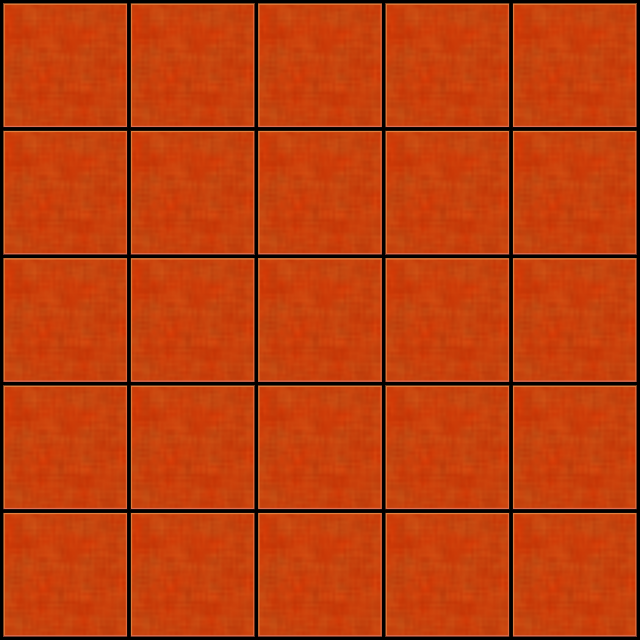
Reproduce this pattern procedurally as a three.js fragment shader.

```glsl
varying vec2 vUv;

const float PITCH = 0.199;
const float GROUT_HALF = 0.0029;
const float RIM_WIDTH = 0.0021;
const float SOFT = 0.0009;

const vec3 GROUT = vec3(0.0);
const vec3 CLAY_RED = vec3(0.805, 0.222, 0.025);
const vec3 CLAY_OCHRE = vec3(0.768, 0.297, 0.075);
const vec3 RIM_AMBER = vec3(0.89, 0.50, 0.24);
const vec3 RIM_ORANGE = vec3(0.90, 0.43, 0.25);
const vec3 RIM_PINK = vec3(0.87, 0.43, 0.32);

float hash(vec2 p) {
  vec3 q = fract(vec3(p.xyx) * 0.1031);
  q += dot(q, q.yzx + 33.33);
  return fract((q.x + q.y) * q.z);
}

float noise(vec2 p) {
  vec2 cell = floor(p);
  vec2 f = fract(p);
  f = f * f * (3.0 - 2.0 * f);
  float low = mix(hash(cell), hash(cell + vec2(1.0, 0.0)), f.x);
  float high = mix(hash(cell + vec2(0.0, 1.0)), hash(cell + vec2(1.0)), f.x);
  return mix(low, high, f.y);
}

float fbm(vec2 p) {
  float sum = 0.0;
  float weight = 0.5;
  for (int i = 0; i < 4; i++) {
    sum += weight * noise(p);
    p = p * 2.03 + vec2(17.3, 9.1);
    weight *= 0.5;
  }
  return sum / 0.9375;
}

// Crossed streaks, centred on zero
float weave(vec2 p) {
  float across = noise(p * vec2(9.0, 46.0) + 5.0);
  float upright = noise(p * vec2(46.0, 9.0) + 31.0);
  return across + upright - 1.0;
}

vec3 clay(vec2 p) {
  float blotch = fbm(p * vec2(8.0, 6.5) + vec2(3.7, 11.2));
  float threads = weave(p);
  float ochre = 0.46 + 1.5 * (blotch - 0.5) + 0.30 * threads;
  vec3 color = mix(CLAY_RED, CLAY_OCHRE, clamp(ochre, 0.0, 1.0));
  float shade = 0.045 * threads + 0.07 * (noise(p * 15.0 + 60.0) - 0.5);
  return color * (1.0 + shade);
}

// Coverage of the thin rim at a distance from the grout centre
float rim(float dist) {
  float outer = GROUT_HALF + RIM_WIDTH;
  return 1.0 - smoothstep(outer - SOFT, outer + SOFT, dist);
}

vec3 addRims(vec3 color, vec2 low, vec2 high) {
  color = mix(color, RIM_AMBER, 0.9 * rim(low.x));
  color = mix(color, RIM_ORANGE, 0.9 * rim(high.x));
  color = mix(color, RIM_AMBER, rim(high.y));
  return mix(color, RIM_PINK, rim(low.y));
}

void main() {
  // Five by five tiles centred on the canvas
  vec2 tile = fract((vUv - 0.5) / PITCH + 0.5);
  vec2 low = tile * PITCH;
  vec2 high = PITCH - low;

  vec3 color = addRims(clay(tile), low, high);

  // Grout lines
  vec2 nearest = min(low, high);
  float edge = min(nearest.x, nearest.y);
  float body = smoothstep(GROUT_HALF - SOFT, GROUT_HALF + SOFT, edge);
  gl_FragColor = vec4(mix(GROUT, color, body), 1.0);
}
```
